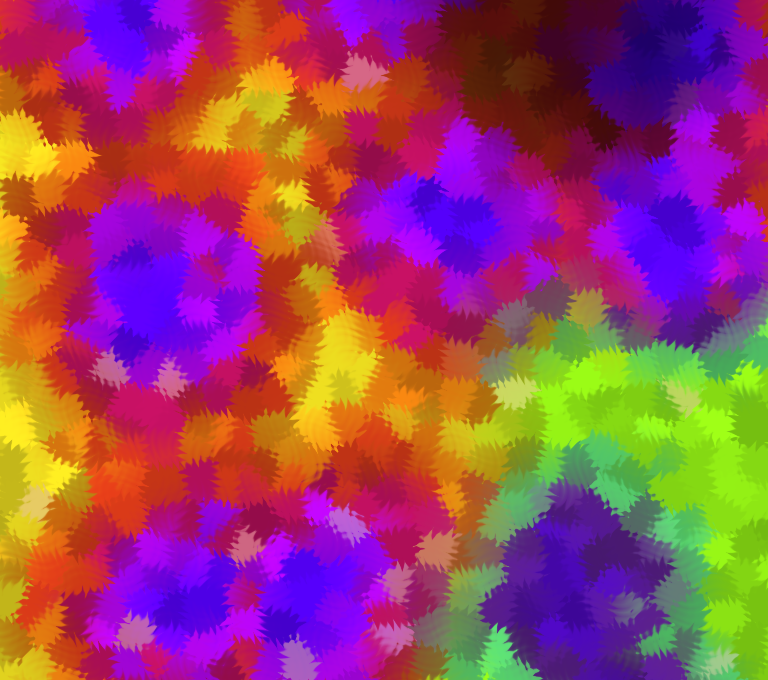
A WebGL 1 fragment shader for this background:

```glsl
precision highp float;
// Vivid violet pools in fiery orange and green, painted with small ragged dabs.

uniform vec2 u_resolution;

#define POOL_SCALE 2.7     // violet pools per canvas height
#define DAB_SCALE 23.0     // dabs per canvas height
#define DAB_SHARPNESS 17.0 // hardness of dab borders
#define TOOTH_FREQ 84.0    // teeth per canvas height
#define TOOTH_SIZE 0.009   // tooth length
#define TONE_JITTER 0.17   // colour change from dab to dab
#define SPARK_SHARE 0.045  // share of pale dabs
#define SHADOW_CENTRE vec2(0.83, 0.98)
#define SHADOW_RADIUS 0.23

vec2 hash2(vec2 p) {
  vec2 k = vec2(dot(p, vec2(127.1, 311.7)), dot(p, vec2(269.5, 183.3)));
  return fract(sin(k) * 43758.5453);
}

float triangleWave(float x) {
  return abs(fract(x) - 0.5) * 4.0 - 1.0;
}

// Slow layered sines that bend the large shapes.
vec2 sway(vec2 p) {
  return vec2(sin(p.y * 7.0 + 1.3) + 0.5 * sin(p.x * 15.0 + p.y * 9.0),
              sin(p.x * 6.0 + 0.4) + 0.5 * sin(p.y * 17.0 - p.x * 8.0));
}

// Distance to the nearest pool centre, in pool cells.
float poolDistance(vec2 p) {
  vec2 g = (p + 0.025 * sway(p)) * POOL_SCALE;
  vec2 cell = floor(g);
  float nearest = 4.0;
  for (int j = -1; j <= 1; j++) {
    for (int i = -1; i <= 1; i++) {
      vec2 id = cell + vec2(float(i), float(j));
      vec2 d = id + 0.15 + 0.7 * hash2(id + 5.0) - g;
      nearest = min(nearest, length(d * vec2(1.08, 0.93)));
    }
  }
  return nearest;
}

// Pool centre to rim: blue violet, magenta, crimson, orange, yellow.
vec3 warmRamp(float t) {
  vec3 c = mix(vec3(0.34, 0.0, 1.0), vec3(0.70, 0.02, 0.93), smoothstep(0.10, 0.29, t));
  c = mix(c, vec3(0.72, 0.06, 0.36), smoothstep(0.29, 0.37, t));
  c = mix(c, vec3(0.82, 0.22, 0.09), smoothstep(0.41, 0.50, t));
  c = mix(c, vec3(0.88, 0.48, 0.06), smoothstep(0.51, 0.62, t));
  return mix(c, vec3(0.90, 0.84, 0.12), smoothstep(0.63, 0.76, t));
}

// Pool centre to rim: indigo, plum, slate, sea green, lime.
vec3 coolRamp(float t) {
  vec3 c = mix(vec3(0.30, 0.03, 0.74), vec3(0.34, 0.12, 0.52), smoothstep(0.12, 0.30, t));
  c = mix(c, vec3(0.40, 0.50, 0.48), smoothstep(0.29, 0.37, t));
  c = mix(c, vec3(0.33, 0.80, 0.42), smoothstep(0.38, 0.48, t));
  return mix(c, vec3(0.56, 0.91, 0.08), smoothstep(0.47, 0.60, t));
}

// Paint at p; dab holds two random values for tone and light.
vec3 paint(vec2 p, vec2 dab) {
  float t = poolDistance(p) + (dab.x - 0.5) * TONE_JITTER;
  vec2 w = p + 0.03 * sway(p * 1.4) + (dab.yx - 0.5) * 0.05;

  // The cool region fills the lower right.
  float cool = smoothstep(0.58, 0.74, w.x - 0.15 * w.y) * (1.0 - smoothstep(0.50, 0.64, w.y));
  vec3 c = mix(warmRamp(t), coolRamp(t), cool);

  // Uneven light, and a deep shadow near the upper right.
  c *= 0.80 + 0.32 * dab.y;
  float shadow = 1.0 - smoothstep(0.45, 1.25, length((w - SHADOW_CENTRE) * vec2(0.85, 1.0)) / SHADOW_RADIUS);
  c = mix(c, c * vec3(0.38, 0.22, 0.45), shadow);

  // A few pale sparks.
  float spark = step(1.0 - SPARK_SHARE, fract(dab.x * 17.3 + dab.y * 9.1));
  return mix(c, vec3(0.90, 0.74, 0.66), 0.5 * spark * (1.0 - shadow));
}

// Fine teeth along both axes, with wandering phase and length.
vec2 teeth(vec2 p) {
  vec2 phase = p.yx * TOOTH_FREQ + 0.7 * sin(p * 61.0 + p.yx * 23.0);
  vec2 reach = 0.65 + 0.35 * sin(p.yx * 213.0 + p * 47.0);
  return TOOTH_SIZE * reach * vec2(triangleWave(phase.x), triangleWave(phase.y));
}

void main() {
  vec2 p = gl_FragCoord.xy / u_resolution.y;
  vec2 g = (p + teeth(p)) * DAB_SCALE;
  vec2 cell = floor(g);
  vec3 sum = vec3(0.0);
  float total = 0.0;

  // Blend nearby dabs, with the closest dominating.
  for (int j = -1; j <= 1; j++) {
    for (int i = -1; i <= 1; i++) {
      vec2 id = cell + vec2(float(i), float(j));
      vec2 centre = id + hash2(id);
      vec2 d = centre - g;
      float weight = exp(-DAB_SHARPNESS * dot(d, d)) + 1e-9;
      vec2 spot = mix(centre, g, 0.35) / DAB_SCALE;
      sum += weight * paint(spot, hash2(id + 71.0));
      total += weight;
    }
  }
  gl_FragColor = vec4(clamp(sum / total, 0.0, 1.0), 1.0);
}
```
